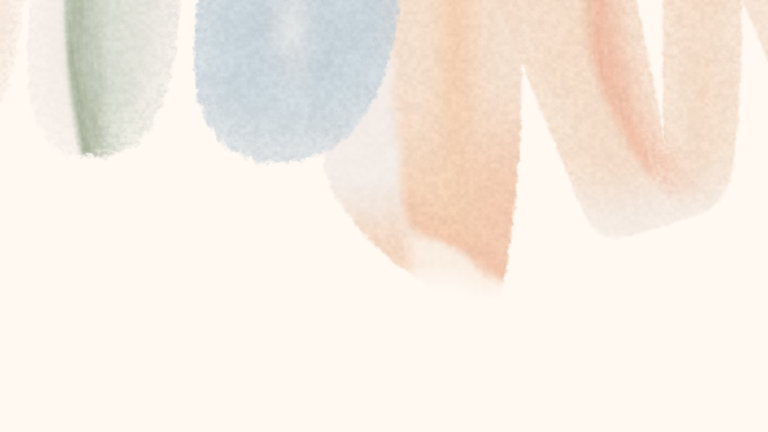
A WebGL 2 fragment shader for this background:

```glsl
#version 300 es
precision highp float;
// Watercolour brush strokes hanging from the top of a cream sheet.
// Each stroke is an implicit outline roughened by noise; its pigment is
// layered from soft bands, dry-brush streaks and paper grain.
uniform vec2 u_resolution;
out vec4 outColor;

const vec3 CREAM = vec3(1.0, 0.976, 0.949);
const vec3 PALE = vec3(0.953, 0.925, 0.905);
const vec3 PEACH = vec3(0.955, 0.875, 0.805);
const vec3 APRICOT = vec3(0.955, 0.81, 0.69);
const vec3 CORAL = vec3(0.935, 0.735, 0.635);
const vec3 SAGE = vec3(0.845, 0.862, 0.818);
const vec3 MOSS = vec3(0.655, 0.695, 0.605);
const vec3 MIST = vec3(0.80, 0.845, 0.87);

float hash(vec2 p) {
  vec3 q = fract(vec3(p.xyx) * 0.1031);
  q += dot(q, q.yzx + 33.33);
  return fract((q.x + q.y) * q.z);
}

float noise(vec2 p) {
  vec2 i = floor(p), f = fract(p);
  f = f * f * (3.0 - 2.0 * f);
  return mix(mix(hash(i), hash(i + vec2(1, 0)), f.x),
             mix(hash(i + vec2(0, 1)), hash(i + vec2(1, 1)), f.x), f.y);
}

float fbm(vec2 p) {
  float sum = 0.0, amp = 0.5;
  for (int i = 0; i < 4; i++) {
    sum += amp * noise(p);
    p = mat2(1.6, 1.2, -1.2, 1.6) * p + 17.3;
    amp *= 0.5;
  }
  return sum / 0.9375;
}

// Soft maximum, used to round the corner where two edges meet.
float smoothMax(float a, float b, float k) {
  float h = max(k - abs(a - b), 0.0) / k;
  return max(a, b) + h * h * k * 0.25;
}

// Superelliptic cup hanging from the top edge, negative inside.
float cup(vec2 p, vec2 centre, vec2 radius, float power) {
  vec2 q = abs(p - centre) / radius;
  return (pow(pow(q.x, power) + pow(q.y, power), 1.0 / power) - 1.0) * radius.x;
}

// Ridge that rises quickly on the left and fades slowly to the right.
float ridge(float x, float rise, float fall) {
  return smoothstep(-rise, rise, x) * (1.0 - smoothstep(0.0, fall, x));
}

// Coverage of an outline: ragged rim, thinner pigment and speckle near it.
float coverage(float dist, vec2 p, float rough, float dry, float pixel) {
  float grain = fbm(p * 9.0);
  float rim = dist + (grain - 0.5) * rough;
  float body = 1.0 - smoothstep(-0.03 - pixel, 0.03 + pixel, rim);
  float speckle = smoothstep(0.3, 0.65, fbm(p * 13.0 + 5.0));
  float nearRim = smoothstep(-0.75, 0.0, dist);
  return body * (1.0 - dry * nearRim * (0.35 + 0.65 * speckle));
}

void main() {
  // Sixteen by nine units, with y measured downward from the top.
  vec2 p = gl_FragCoord.xy / u_resolution * vec2(16.0, 9.0);
  p.y = 9.0 - p.y;
  float x = p.x, y = p.y, pixel = 16.0 / u_resolution.x;
  float cloud = fbm(p * 1.5);
  float streak = fbm(vec2((x - 0.04 * y * y) * 9.0, y * 0.8));
  vec3 color = CREAM;

  // Blush strokes cut off by the left and right sides.
  float blush = max(x - 0.48 + 0.1 * y * y, y - 2.2);
  color = mix(color, mix(PEACH, PALE, 0.5), coverage(blush, p, 0.2, 0.7, pixel));
  float corner = (15.46 + 0.43 * y - x) * 0.9;
  color = mix(color, PEACH, coverage(corner, p, 0.06, 0.3, pixel));

  // Sage stroke with a dark moss ridge.
  float sage = cup(p, vec2(2.19 - 0.08 * y, 0.0), vec2(1.56, 3.23), 2.8);
  float mossX = x - 1.38 - 0.03 * y * y;
  vec3 green = mix(PALE, SAGE, smoothstep(-0.2, 0.15, mossX));
  green = mix(green, PALE, 0.55 * smoothstep(0.9, 2.2, mossX + cloud * 0.5));
  float moss = ridge(mossX, 0.1, 1.0) * (0.45 + 0.8 * streak);
  green = mix(green, MOSS, clamp(moss, 0.0, 1.0));
  float dryness = 0.55 * (1.0 - ridge(mossX, 0.1, 1.1));
  color = mix(color, green, coverage(sage, p, 0.16, dryness, pixel));

  // Peach stroke: pale left flank, warm core and a washed-out foot.
  float flank = 6.7 + 0.25 * pow(max(y - 3.0, 0.0), 2.0);
  float side = 10.88 - 0.02 * pow(max(y - 1.5, 0.0), 2.0);
  float peach = max(max((flank - x) * 0.75, x - side), y - 6.25);
  float core = smoothstep(-0.15, 0.2, x - 8.05 - 0.08 * y + 0.25 * (cloud - 0.5));
  float lower = smoothstep(1.5, 4.6, y);
  vec3 warm = mix(PEACH, APRICOT, 0.75 * lower);
  warm = mix(warm, APRICOT, 0.85 * exp(-pow((x - 9.5) / 0.42, 2.0)) * (1.0 - 0.4 * lower));
  warm = mix(warm, CORAL, 0.5 * lower * smoothstep(9.2, 10.7, x));
  float diagonal = y - 4.9 - 0.6 * (x - 9.0) + 0.35 * (cloud - 0.5);
  warm = mix(warm, CORAL, 0.35 * smoothstep(-0.9, -0.1, diagonal));
  warm = mix(warm, mix(PEACH, CREAM, 0.55), smoothstep(-0.12, 0.25, diagonal));
  vec3 cool = mix(PALE, APRICOT, 0.75 * smoothstep(3.6, 5.5, y + 0.8 * (cloud - 0.5)));
  float foot = 1.0 - smoothstep(5.45, 6.2, y + 0.3 * (cloud - 0.5) - 0.15 * (x - 9.4));
  color = mix(color, mix(cool, warm, core), foot * coverage(peach, p, 0.12, 0.1, pixel));

  // Looping coral stroke on the right, with an open slit.
  float loopLeft = (10.95 + 0.41 * (y - 1.5) - x) * 0.92;
  float loopBase = (y - 4.92 + 0.3 * (x - 13.08)) * 0.96;
  float loop = smoothMax(loopLeft, x - 15.46 + 0.015 * y * y, 0.3);
  loop = smoothMax(loop, loopBase, 0.8);
  float slit = max(13.27 + 0.2 * y - x, x - 13.81);
  loop = max(loop, -slit);
  float sweep = x - 12.2 - 0.1 * y * y;
  vec3 coral = mix(PEACH, APRICOT, 0.3 * cloud);
  coral = mix(coral, PALE, 0.8 * smoothstep(3.2, 4.8, y + 0.1 * (x - 13.0)));
  float band = ridge(sweep, 0.2, 1.25) * (1.0 - smoothstep(3.3, 4.4, y));
  coral = mix(coral, CORAL, clamp(band * (0.5 + 0.8 * streak), 0.0, 1.0));
  color = mix(color, coral, coverage(loop, p, 0.09, 0.3, pixel));

  // Misty blue stroke lying over the peach one, with a lighter heart.
  float mist = cup(p, vec2(6.23 - 0.13 * y, 0.0), vec2(2.1, 3.35), 2.5);
  float heart = exp(-dot((p - vec2(6.1, 0.6)) / vec2(0.4, 1.1), (p - vec2(6.1, 0.6)) / vec2(0.4, 1.1)));
  vec3 blue = mix(MIST, PALE, 0.5 * heart + 0.25 * smoothstep(1.6, 3.3, y));
  blue -= 0.05 * (cloud - 0.4);
  color = mix(color, blue, coverage(mist, p, 0.16, 0.25, pixel));

  // Paper grain shows only where pigment has settled.
  float pigment = clamp(length(CREAM - color) * 5.0, 0.0, 1.0);
  color += pigment * 0.07 * (fbm(p * 11.0 + 40.0) - 0.5);
  outColor = vec4(color, 1.0);
}
```
